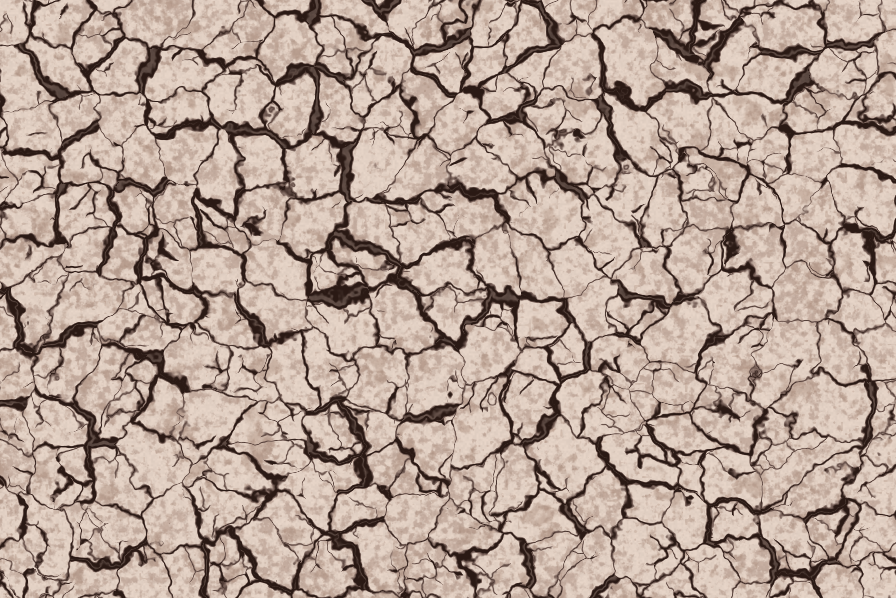
A Shadertoy shader for this texture:

```glsl
// Dry cracked mud: pale plates split by dark, ragged cracks of varied width.
// Two cellular layers give the plate borders and the hairline cracks in them;
// layered sines and value noise bend the borders and stain the clay.

const float PLATES_HIGH   = 11.8;   // plates along the canvas height
const float JITTER        = 0.86;   // irregularity of the plate centres
const float CRACK_MIN     = 0.012;  // half widths, in plate units
const float CRACK_MAX     = 0.105;
const float HAIRLINE_MIN  = -0.03;
const float HAIRLINE_MAX  = 0.05;
const float HAIRLINE_FINE = 1.9;    // hairline cells per plate
const float EDGE_SOFT     = 0.032;  // half width of the crack slope
const float GRAIN_SCALE   = 9.0;

const vec3 CLAY_LIGHT = vec3(0.888, 0.818, 0.768);
const vec3 CLAY_DULL  = vec3(0.765, 0.672, 0.620);
const vec3 CLAY_STAIN = vec3(0.660, 0.545, 0.480);
const vec3 CRACK_WALL = vec3(0.450, 0.360, 0.330);
const vec3 CRACK_DEEP = vec3(0.165, 0.100, 0.080);
const vec3 CRACK_BED  = vec3(0.400, 0.325, 0.295);

vec2 hash22(vec2 p) {
    vec3 q = fract(p.xyx * vec3(0.1031, 0.1030, 0.0973));
    q += dot(q, q.yzx + 33.33);
    return fract((q.xx + q.yz) * q.zy);
}

float noise(vec2 p) {
    vec2 i = floor(p), f = fract(p);
    f = f * f * (3.0 - 2.0 * f);
    float low  = mix(hash22(i).x, hash22(i + vec2(1, 0)).x, f.x);
    float high = mix(hash22(i + vec2(0, 1)).x, hash22(i + vec2(1, 1)).x, f.x);
    return mix(low, high, f.y);
}

float layeredNoise(vec2 p) {
    float sum = 0.0, gain = 0.5;
    for (int i = 0; i < 3; i++) {
        sum += gain * noise(p);
        p = mat2(1.6, 1.2, -1.2, 1.6) * p + 7.3;
        gain *= 0.55;
    }
    return sum / 0.926;
}

vec2 noiseShift(vec2 p) {
    return vec2(noise(p), noise(p + 41.7)) - 0.5;
}

// Signed distance to the nearest crack, negative inside it.
// Each pair of neighbouring cells has its own crack width.
float cracks(vec2 p, float minWidth, float maxWidth, out vec2 cell) {
    vec2 home = floor(p), toCentre = vec2(0);
    float nearest = 1e3;
    for (int y = -1; y <= 1; y++)
    for (int x = -1; x <= 1; x++) {
        vec2 id = home + vec2(x, y);
        vec2 r = id + 0.5 + JITTER * (hash22(id) - 0.5) - p;
        if (dot(r, r) < nearest) {
            nearest = dot(r, r);
            toCentre = r;
            cell = id;
        }
    }
    float dist = 1e3;
    for (int y = -2; y <= 2; y++)
    for (int x = -2; x <= 2; x++) {
        vec2 id = cell + vec2(x, y);
        vec2 r = id + 0.5 + JITTER * (hash22(id) - 0.5) - p;
        vec2 across = r - toCentre;
        if (dot(across, across) > 1e-5) {
            float border = dot(0.5 * (r + toCentre), normalize(across));
            float h = hash22(id + cell + 0.5).y;
            dist = min(dist, border - mix(minWidth, maxWidth, h * h * h));
        }
    }
    return dist;
}

void mainImage(out vec4 fragColor, in vec2 fragCoord) {
    vec2 p = (fragCoord / iResolution.y) * PLATES_HIGH + 20.0;
    float pixel = PLATES_HIGH / iResolution.y;

    // Bend the plate borders: broad sways, then ragged crumbling
    vec2 q = p + 0.22 * sin(0.9 * p.yx + 1.7 * sin(0.53 * p) + vec2(0.4, 2.1));
    q += 0.30 * noiseShift(p * 2.3) + 0.13 * noiseShift(p * 6.0)
       + 0.05 * noiseShift(p * 15.0);

    // Main cracks, swelling and thinning along their length
    vec2 plate, shard;
    float dist = cracks(q, CRACK_MIN, CRACK_MAX, plate);
    dist -= 0.035 * (noise(p * 1.7 + 9.0) - 0.45);
    float bed = smoothstep(0.05, 0.09, -dist);

    // Hairlines differ per plate and die out inside it
    vec2 plateRandom = hash22(plate + 5.0);
    float hairline = cracks(q * HAIRLINE_FINE + 30.0 * plateRandom,
                            HAIRLINE_MIN, HAIRLINE_MAX, shard) / HAIRLINE_FINE;
    float reach = smoothstep(0.40, 0.66, noise(p * 1.6 + 50.0 * plateRandom));
    dist = min(dist, hairline + mix(0.10, -0.022, reach));

    // Clay surface: grain, plate tone, brown stains, fine pits
    float grain = layeredNoise(p * GRAIN_SCALE);
    float broad = layeredNoise(p * 0.7 + 13.0);
    float dullness = grain + 0.35 * (broad - 0.5) + 0.10 * (plateRandom.x - 0.5);
    vec3 clay = mix(CLAY_LIGHT, CLAY_DULL, smoothstep(0.42, 0.78, dullness));
    float stain = smoothstep(0.60, 0.78, layeredNoise(p * 2.4 + 70.0) + 0.3 * (grain - 0.5));
    clay = mix(clay, CLAY_STAIN, 0.45 * stain);
    float pits = smoothstep(0.76, 0.95, noise(p * 13.0 + 90.0));
    clay = mix(clay, CLAY_STAIN, 0.35 * pits);
    clay *= 1.0 + 0.05 * (noise(p * 26.0) - 0.5);

    // Crack slope from clay to wall to shadow, with a dusty bed in wide gaps
    float soft = max(EDGE_SOFT, 0.7 * pixel);
    float depth = 1.0 - smoothstep(-soft, soft, dist);
    vec3 colour = mix(clay, CRACK_WALL, smoothstep(0.0, 0.58, depth));
    colour = mix(colour, CRACK_DEEP, smoothstep(0.5, 1.0, depth));
    colour = mix(colour, CRACK_BED * (0.8 + 0.4 * grain), 0.85 * bed);

    fragColor = vec4(colour, 1.0);
}
```
